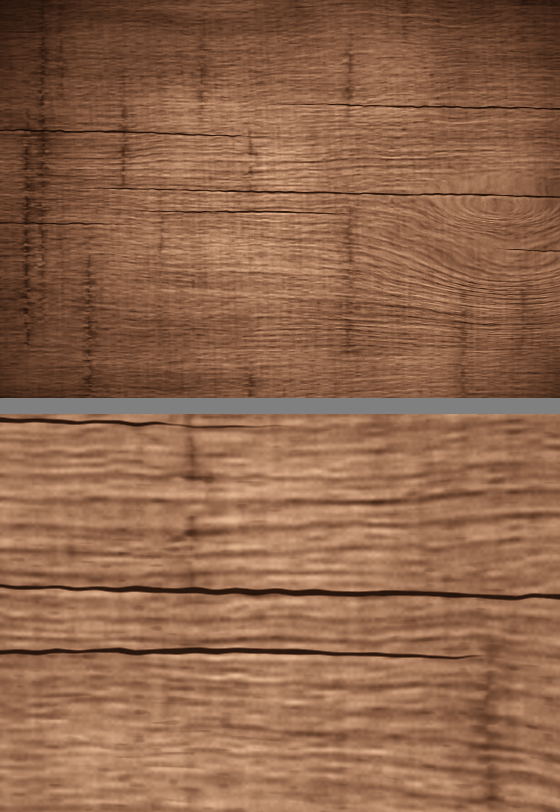
Top: the whole. Bottom: its middle third, enlarged.
This texture is drawn by a Shadertoy shader. Its source:

```glsl
// A weathered oak plank: horizontal grain bent around a knot, saw marks,
// dark stains and long drying cracks. A height field of layered stretched
// noise is lit from above, then the tone is mapped to brown and vignetted.

float hash(vec2 p) {
    vec3 q = fract(vec3(p.xyx) * 0.1031);
    q += dot(q, q.yzx + 33.33);
    return fract((q.x + q.y) * q.z);
}

float noise(vec2 p) {
    vec2 i = floor(p), f = fract(p);
    f = f * f * (3.0 - 2.0 * f);
    return mix(mix(hash(i), hash(i + vec2(1, 0)), f.x),
               mix(hash(i + vec2(0, 1)), hash(i + vec2(1, 1)), f.x), f.y);
}

float fbm(vec2 p) {
    float sum = 0.0, amp = 0.5;
    for (int i = 0; i < 4; i++) {
        sum += amp * noise(p);
        p = p * 2.03 + 17.1;
        amp *= 0.5;
    }
    return sum / 0.9375;
}

float bump(vec2 p, vec2 centre, vec2 radius) {
    vec2 d = (p - centre) / radius;
    return exp(-dot(d, d));
}

// Height across the grain: lines dip below the knot and close into ovals on it
float grainCoord(vec2 p) {
    float g = p.y + 0.06 * (fbm(p * vec2(1.6, 3.0) + 4.0) - 0.5);
    g += 0.13 * bump(p, vec2(1.28, 0.31), vec2(0.27, 0.14));
    g += 0.08 * bump(p, vec2(1.25, 0.475), vec2(0.15, 0.05));
    return g + 0.005 * (noise(p * vec2(14.0, 30.0)) - 0.5);
}

// Growth rings: soft rise with a sharp dark edge
float rings(vec2 p, float g) {
    float phase = g * 50.0 + 2.5 * noise(vec2(p.x * 1.5, g * 9.0));
    float wave = 0.5 + 0.5 * sin(phase * 6.2832 + 0.7 * sin(phase * 6.2832));
    float strength = 0.2 + 0.9 * bump(p, vec2(1.05, 0.33), vec2(0.5, 0.2))
                   + 0.6 * bump(p, vec2(0.6, 0.6), vec2(0.6, 0.1));
    return (wave - 0.5) * strength * (0.5 + noise(p * vec2(7.0, 25.0)));
}

float sawMarks(vec2 p) {
    float x = p.x + 0.06 * p.y * p.y + 0.006 * noise(p * 9.0);
    return noise(vec2(x * 125.0, p.y * 14.0)) - 0.5;
}

float height(vec2 p) {
    float g = grainCoord(p);
    float fibre = noise(vec2(p.x * 9.0, g * 160.0)) - 0.5;
    float splinter = noise(vec2(p.x * 60.0, g * 220.0)) - 0.5;
    return 0.6 * rings(p, g) + 0.55 * fibre + 0.6 * splinter + 0.35 * sawMarks(p);
}

// Vertical smudges where rough fibres hold dirt, densest at the left
float stains(vec2 p) {
    float sum = 0.0;
    for (int i = 0; i < 13; i++) {
        float k = float(i);
        float x = 0.05 + 1.25 * pow(k / 12.0, 1.5) + 0.03 * hash(vec2(k, 7.0));
        x += 0.012 * (fbm(vec2(p.y * 12.0, k)) - 0.5);
        float patchy = smoothstep(0.45, 0.8, noise(vec2(k * 5.3, p.y * 5.0 + k)));
        float d = (p.x - x) / (0.004 + 0.018 * noise(vec2(p.y * 60.0, k + 3.0)));
        sum += exp(-abs(d)) * patchy * mix(1.0, 0.45, k / 12.0);
    }
    float rough = 0.5 * noise(p * vec2(110.0, 240.0)) + 0.5 * noise(p * vec2(60.0, 130.0));
    return min(sum, 1.0) * smoothstep(0.25, 0.65, rough);
}

// Tapered crack from a to b: x is the dark gap, y the lit lip below it
vec2 crack(vec2 p, vec2 a, vec2 b, float halfWidth) {
    float t = (p.x - a.x) / (b.x - a.x);
    float inside = clamp(t, 0.0, 1.0);
    float y = mix(a.y, b.y, t) + 0.006 * (noise(vec2(p.x * 6.0, a.y * 90.0)) - 0.5)
            + 0.003 * (noise(vec2(p.x * 60.0, a.y * 50.0)) - 0.5);
    float w = halfWidth * pow(4.0 * inside * (1.0 - inside), 0.6)
            * (0.2 + 0.9 * fbm(vec2(p.x * 24.0, a.y * 70.0)));
    float soft = max(1.0 / iResolution.y, 0.0015);
    float present = smoothstep(0.0, 0.0012, w);
    float gap = clamp((w - abs(p.y - y)) / soft + 0.5, 0.0, 1.0);
    float lip = exp(-pow((p.y - y + w + 0.004) / 0.003, 2.0));
    return vec2(gap, lip) * present;
}

void mainImage(out vec4 fragColor, in vec2 fragCoord) {
    vec2 uv = fragCoord / iResolution.xy;
    vec2 p = vec2(uv.x * 1.407, uv.y);
    float g = grainCoord(p);
    float h = height(p);

    // Relief light plus broad and streaky changes of tone
    float tone = 0.595 + 0.14 * h + 0.20 * (h - height(p + vec2(-0.0012, 0.0028)));
    tone += 0.24 * (fbm(vec2(p.x * 2.0, g * 20.0)) - 0.5);
    tone += 0.20 * (fbm(p * vec2(7.0, 3.5) + 20.0) - 0.5);
    tone += 0.05 * (noise(p * 330.0) - 0.5);

    // Fine dark flecks, stains and the darker knot
    float flecks = smoothstep(0.68, 0.95, noise(vec2(p.x * 70.0, g * 250.0) + 60.0));
    tone -= 0.14 * flecks * fbm(p * 8.0);
    tone *= 1.0 - 0.55 * stains(p);
    tone -= 0.06 * bump(p, vec2(1.27, 0.40), vec2(0.15, 0.14));

    // Drying cracks
    vec2 c = crack(p, vec2(-0.25, 0.680), vec2(0.72, 0.656), 0.0032);
    c = max(c, crack(p, vec2(0.66, 0.741), vec2(1.65, 0.721), 0.0032));
    c = max(c, crack(p, vec2(0.18, 0.527), vec2(1.60, 0.503), 0.0034));
    c = max(c, crack(p, vec2(0.33, 0.469), vec2(0.88, 0.465), 0.0032));
    c = max(c, crack(p, vec2(-0.20, 0.441), vec2(0.34, 0.436), 0.0022));
    c = max(c, crack(p, vec2(1.24, 0.376), vec2(1.55, 0.364), 0.0020));
    tone = mix(tone + 0.07 * c.y, 0.10, 0.92 * c.x);

    // Vignette, then tone to brown
    vec2 q = uv - vec2(0.55, 0.45);
    tone = clamp(tone * (1.13 - 1.48 * dot(q, q)), 0.04, 0.9);
    fragColor = vec4(tone, tone * (0.50 + 0.34 * tone), tone * (0.26 + 0.43 * tone), 1.0);
}
```
